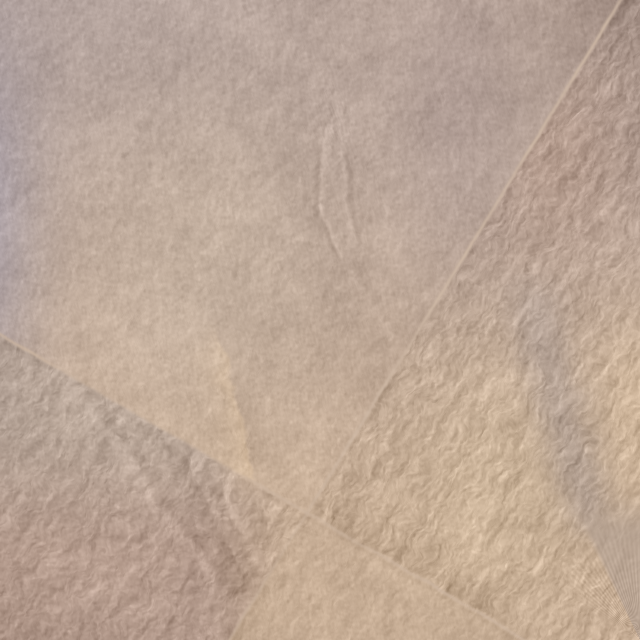
Give the GLSL for this texture, as a WebGL 1 fragment shader.

```glsl
precision highp float;
// Worn stone floor tiles crossed by two pale diagonal joints.
// Soft colour pools set the light, embossed noise and sparse flecks
// give the grain, and tapered ledges and creases carve the slate.
uniform vec2 u_resolution;

float hash(vec2 p) {
  return fract(sin(dot(p, vec2(127.1, 311.7))) * 43758.545);
}
float noise(vec2 p) {
  vec2 i = floor(p), f = fract(p);
  f = f * f * (3.0 - 2.0 * f);
  return mix(mix(hash(i), hash(i + vec2(1, 0)), f.x),
             mix(hash(i + vec2(0, 1)), hash(i + vec2(1, 1)), f.x), f.y);
}
float fbm(vec2 p) {
  float sum = 0.0, amp = 0.5;
  for (int i = 0; i < 4; i++) {
    sum += amp * noise(p);
    p = mat2(1.6, 1.2, -1.2, 1.6) * p + 7.3;
    amp *= 0.55;
  }
  return sum;
}
vec2 turn(vec2 p, float a) {
  return vec2(cos(a) * p.x + sin(a) * p.y, cos(a) * p.y - sin(a) * p.x);
}
// Difference of heights along the light, from the upper left
float emboss(vec2 p, vec2 scale, float angle) {
  vec2 e = vec2(-0.0016, 0.0016);
  return fbm(turn(p + e, angle) * scale) - fbm(turn(p - e, angle) * scale);
}
// Sparse elongated chips: light ones positive, dark pits negative
float flecks(vec2 p, vec2 scale, float angle) {
  float n = noise(turn(p, angle) * scale);
  return smoothstep(0.72, 0.98, n) - smoothstep(0.28, 0.02, n);
}
float blob(vec2 p, vec2 centre, vec2 radius) {
  vec2 q = (p - centre) / radius;
  return exp(-dot(q, q));
}
// x: fraction along a-b, y: signed distance, positive to the left
vec2 along(vec2 p, vec2 a, vec2 b) {
  vec2 d = b - a;
  return vec2(dot(p - a, d) / dot(d, d), dot(p - a, vec2(-d.y, d.x)) / length(d));
}
float window(float t) {
  return smoothstep(-0.08, 0.16, t) * (1.0 - smoothstep(0.84, 1.08, t));
}
// Crisp on the line, fading away to its left
float ledge(vec2 p, vec2 a, vec2 b, float fade) {
  vec2 q = along(p, a, b);
  return smoothstep(-0.004, 0.006, q.y) * exp(-max(q.y, 0.0) / fade) * window(q.x);
}
// Bright to the left of the line, dark to the right
float crease(vec2 p, vec2 a, vec2 b, float width) {
  vec2 q = along(p, a, b);
  float d = q.y / width;
  return 2.0 * d * exp(-d * d) * window(q.x);
}
float joint(float d, float width) {
  return exp(-d * d / (width * width));
}

void main() {
  vec2 p = gl_FragCoord.xy / u_resolution;
  vec2 wobble = vec2(fbm(p * 32.0), fbm(p * 32.0 + 40.0)) - 0.55;
  vec2 w = p + 0.022 * wobble;
  float rise = along(p + 0.003 * wobble, vec2(0.358, 0.0), vec2(0.970, 1.0)).y;
  float fall = along(p + 0.006 * wobble, vec2(0.0, 0.477), vec2(0.82, 0.0)).y;
  float rightTile = smoothstep(0.004, -0.004, rise);
  float lowerTile = smoothstep(0.004, -0.004, fall);
  float slate = lowerTile * (1.0 - rightTile);
  float rough = max(rightTile * (1.0 - 0.6 * lowerTile), slate);

  // Broad light and colour
  vec3 col = mix(vec3(0.785, 0.685, 0.59), vec3(0.735, 0.658, 0.615), smoothstep(0.1, 0.9, p.y));
  col = mix(col, vec3(0.65, 0.615, 0.655), 0.9 * blob(p, vec2(-0.03, 0.72), vec2(0.09, 0.36)));
  col = mix(col, vec3(0.69, 0.63, 0.615), 0.65 * blob(p, vec2(0.1, 1.0), vec2(0.34, 0.22)));
  col = mix(col, vec3(0.79, 0.715, 0.645), 0.65 * blob(p, vec2(0.32, 0.6), vec2(0.2, 0.25)));
  col = mix(col, vec3(0.66, 0.585, 0.56), 0.65 * blob(p, vec2(0.72, 0.84), vec2(0.09, 0.22)));
  col = mix(col, vec3(0.635, 0.555, 0.515), 0.85 * blob(p, vec2(1.0, 0.96), vec2(0.18, 0.27)));
  col = mix(col, vec3(0.72, 0.605, 0.54), 0.5 * rightTile * blob(p, vec2(0.87, 0.75), vec2(0.13, 0.16)));
  col = mix(col, vec3(0.81, 0.72, 0.61), 0.6 * rightTile * blob(p, vec2(0.79, 0.25), vec2(0.17, 0.2)));
  col = mix(col, vec3(0.82, 0.72, 0.61), 0.75 * blob(p, vec2(1.0, 0.36), vec2(0.08, 0.16)));
  vec2 shade = along(w, vec2(0.82, 0.57), vec2(0.93, 0.16));
  col = mix(col, vec3(0.68, 0.615, 0.58), 0.6 * joint(shade.y, 0.04) * window(shade.x));
  vec3 slateTint = mix(vec3(0.70, 0.60, 0.55), vec3(0.72, 0.65, 0.60), smoothstep(0.12, 0.35, p.y));
  col = mix(col, slateTint, 0.85 * slate * smoothstep(0.48, 0.3, p.x));
  col += (0.08 * (fbm(p * 8.0) - 0.55) + 0.06 * (fbm(p * 24.0) - 0.55)) * vec3(1.0, 0.98, 0.92);

  // Grain: fine on the main tile, coarse and slanted on the others
  col += emboss(p, vec2(78.0, 55.0), 0.3) * mix(0.14, 0.1, rough);
  col += emboss(w, vec2(62.0, 30.0), -0.55) * 0.3 * rightTile * rough;
  col += emboss(w, vec2(40.0, 28.0), -0.7) * 0.36 * slate;
  col += 0.028 * flecks(w, vec2(150.0, 75.0), -0.4) * mix(0.8, 1.3, rough);
  col += 0.04 * (noise(p * 200.0) - 0.5);

  // Lit wedge and the flaked corner beside it
  col += vec3(0.06, 0.05, 0.025) * ledge(w, vec2(0.403, 0.235), vec2(0.342, 0.485), 0.03);
  col -= 0.03 * ledge(w, vec2(0.345, 0.46), vec2(0.407, 0.235), 0.012);
  col -= 0.07 * rightTile * ledge(w, vec2(0.48, 0.195), vec2(0.79, 0.02), 0.055);
  col -= 0.09 * ledge(w, vec2(0.39, 0.08), vec2(0.28, 0.30), 0.016);
  col -= 0.07 * ledge(w, vec2(0.29, 0.285), vec2(0.20, 0.355), 0.014);
  col += 0.04 * crease(w, vec2(0.375, 0.05), vec2(0.12, 0.40), 0.011);
  col += 0.04 * crease(w, vec2(0.34, 0.25), vec2(0.40, 0.10), 0.009);
  col -= 0.05 * ledge(w, vec2(0.43, 0.14), vec2(0.39, 0.24), 0.025);

  // Raised scar in the upper middle
  vec2 s = p + 0.012 * wobble;
  col += 0.055 * crease(s, vec2(0.498, 0.65), vec2(0.503, 0.77), -0.005);
  col += 0.05 * crease(s, vec2(0.53, 0.595), vec2(0.496, 0.68), -0.005);
  col += 0.05 * crease(s, vec2(0.555, 0.615), vec2(0.535, 0.77), 0.006);
  col += 0.02 * crease(s, vec2(0.62, 0.47), vec2(0.54, 0.60), 0.008);
  col += blob(p, vec2(0.52, 0.81), vec2(0.03, 0.05)) * (0.03 + emboss(p, vec2(55.0, 33.0), 0.2) * 0.4);

  // Fan of fine streaks in the lower right corner
  vec2 ray = p - vec2(1.0, 0.0);
  float angle = atan(ray.y, -ray.x), reach = length(ray);
  col = mix(col, vec3(0.69, 0.62, 0.57), 0.6 * smoothstep(1.08, 1.16, angle) * smoothstep(0.24, 0.16, reach));
  col += 0.025 * smoothstep(0.22, 0.08, reach) * smoothstep(0.5, 0.8, angle) * sin(angle * 130.0);

  // Worn joints with a thin shadow along one side
  float wear = 0.5 + 0.5 * noise(p * 22.0);
  float riseWear = wear * mix(0.6, 0.9, smoothstep(0.2, 0.6, p.y));
  float fallWear = wear * (1.0 - 0.7 * window((p.x - 0.1) / 0.3));
  col -= 0.035 * riseWear * joint(rise + 0.006, 0.004) + 0.035 * fallWear * joint(fall + 0.006, 0.004);
  col = mix(col, vec3(0.81, 0.725, 0.65), riseWear * joint(rise, 0.003));
  col = mix(col, vec3(0.80, 0.71, 0.63), 0.8 * fallWear * joint(fall, 0.003));
  gl_FragColor = vec4(clamp(col, 0.0, 1.0), 1.0);
}
```
